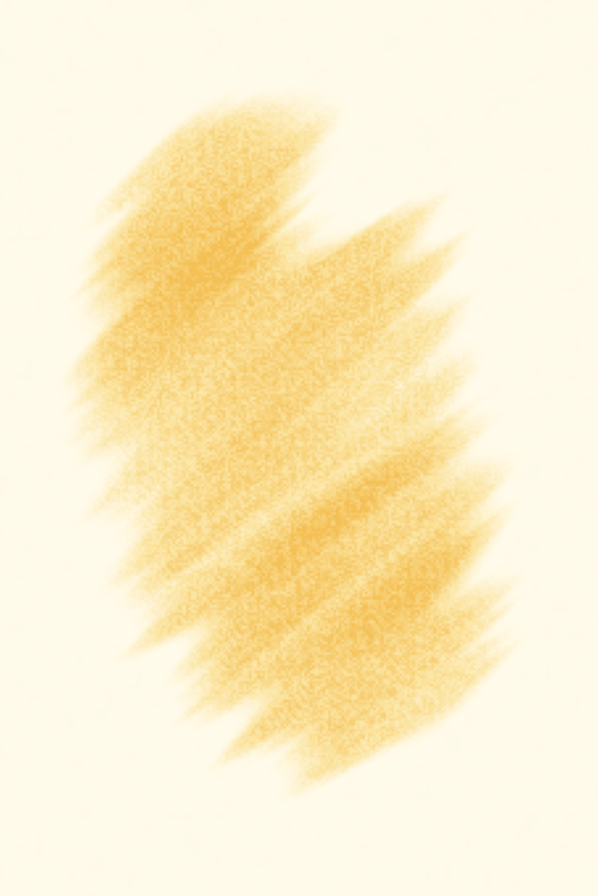
A Shadertoy shader for this background:

```glsl
// Soft golden pencil shading in slanted strokes on cream paper.

#define STROKE_ANGLE 0.663
#define BAND_START -0.164
#define BAND_WIDTH 0.729
#define BASE_DENSITY 0.60
#define END_SOFTNESS 0.105
#define END_JITTER 0.085
#define STREAK_AMOUNT 0.34
#define GRAIN_SCALE 340.0
#define GRAIN_AMOUNT 0.48

const vec3 PAPER = vec3(1.0, 0.982, 0.918);
const vec3 HONEY = vec3(0.985, 0.893, 0.63);
const vec3 AMBER = vec3(0.957, 0.755, 0.335);

float hash(vec2 p) {
    return fract(sin(dot(p, vec2(127.1, 311.7))) * 43758.5453);
}

float noise(vec2 p) {
    vec2 cell = floor(p), f = fract(p);
    f = f * f * (3.0 - 2.0 * f);
    float low = mix(hash(cell), hash(cell + vec2(1, 0)), f.x);
    float high = mix(hash(cell + vec2(0, 1)), hash(cell + vec2(1, 1)), f.x);
    return mix(low, high, f.y);
}

// Soft elliptical patch in stroke space: x along a stroke, y across the band
float patchAt(vec2 q, vec2 center, vec2 size) {
    vec2 d = (q - center) / size;
    return exp(-dot(d, d));
}

// Long thin marks, centered on zero
float streaks(vec2 q) {
    float sum = 0.0, weight = 0.5, frequency = 22.0;
    for (int i = 0; i < 3; i++) {
        sum += weight * (noise(vec2(q.x * 4.0 + float(i) * 7.3, q.y * frequency)) - 0.5);
        frequency *= 2.1;
        weight *= 0.65;
    }
    return sum;
}

// Coverage between the ragged lower and upper ends of the strokes
float strokeMask(vec2 q) {
    float s = clamp(q.y, 0.0, 1.0);
    float lowEnd = 0.293 + 0.39 * pow(max(s - 0.25, 0.0), 1.7)
        + 0.228 * exp(-18.0 * s) + 0.169 * exp(-25.0 * (1.0 - s));
    float highEnd = 0.599 + 0.417 * s - 0.143 * smoothstep(0.64, 0.74, s)
        - 0.18 * exp(-25.0 * (1.0 - s)) - 0.078 * exp(-40.0 * s);
    vec2 ragged = vec2(noise(vec2(q.x * 3.0, s * 28.0)), noise(vec2(q.x * 3.0 + 9.0, s * 26.0)));
    ragged += 0.4 * vec2(noise(vec2(3.7, s * 75.0)), noise(vec2(8.2, s * 75.0)));
    ragged = (ragged - 0.7) * END_JITTER;
    float fromLow = q.x - lowEnd - ragged.x;
    float fromHigh = highEnd + ragged.y - q.x;
    float ends = smoothstep(-0.025, END_SOFTNESS - 0.025, fromLow)
        * smoothstep(-0.025, END_SOFTNESS - 0.015, fromHigh);
    float sides = smoothstep(-0.01, 0.06, q.y) * smoothstep(1.02, 0.94, q.y);
    return ends * sides;
}

// Pressure: heavier and lighter areas of the shading
float pressure(vec2 q) {
    float d = BASE_DENSITY;
    d += 0.33 * patchAt(q, vec2(0.62, 0.80), vec2(0.13, 0.09));
    d += 0.33 * patchAt(q, vec2(0.55, 0.375), vec2(0.14, 0.045));
    d += 0.25 * patchAt(q, vec2(0.456, 0.30), vec2(0.10, 0.035));
    d += 0.33 * patchAt(q, vec2(0.553, 0.22), vec2(0.13, 0.05));
    d += 0.13 * patchAt(q, vec2(0.57, 0.585), vec2(0.12, 0.07));
    d -= 0.20 * patchAt(q, vec2(0.68, 0.46), vec2(0.09, 0.06));
    d -= 0.20 * patchAt(q, vec2(0.40, 0.60), vec2(0.09, 0.09));
    d -= 0.14 * patchAt(q, vec2(0.52, 0.07), vec2(0.10, 0.05));
    d -= 0.10 * patchAt(q, vec2(0.57, 0.94), vec2(0.08, 0.06));
    // Pale gaps between neighbouring groups of strokes
    float bend = 0.435 - 0.22 * max(q.x - 0.5, 0.0);
    d -= 0.18 * patchAt(q, vec2(0.48, bend), vec2(0.24, 0.014));
    d -= 0.20 * patchAt(q, vec2(0.50, 0.264), vec2(0.20, 0.012));
    return d;
}

void mainImage(out vec4 fragColor, in vec2 fragCoord) {
    vec2 p = fragCoord / iResolution.y;

    // Rotate into stroke space
    vec2 dir = vec2(cos(STROKE_ANGLE), sin(STROKE_ANGLE));
    float across = dot(p, vec2(-dir.y, dir.x));
    vec2 q = vec2(dot(p, dir), (across - BAND_START) / BAND_WIDTH);

    // Pigment laid over the tooth of the paper
    float mask = strokeMask(q);
    float grain = 0.65 * noise(p * GRAIN_SCALE) + 0.35 * noise(p * GRAIN_SCALE * 0.53 + 17.0) - 0.5;
    float density = pressure(q) + STREAK_AMOUNT * streaks(q) + GRAIN_AMOUNT * grain;
    density = clamp(density * mask, 0.0, 1.0);

    vec3 color = mix(PAPER, HONEY, smoothstep(0.0, 1.0, min(density * 2.0, 1.0)) * 0.4
        + 0.6 * min(density * 2.0, 1.0));
    color = mix(color, AMBER, max(density * 2.0 - 1.0, 0.0));

    // Faint mottling of the bare paper
    color += 0.006 * (noise(p * 90.0) - 0.5);
    fragColor = vec4(color, 1.0);
}
```
